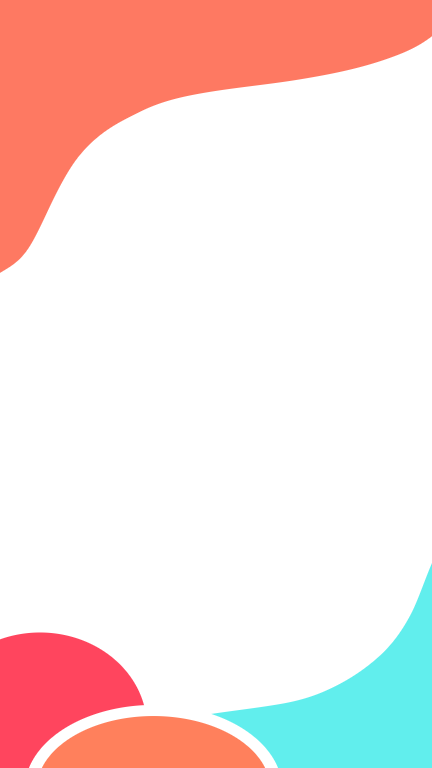
Reproduce this background procedurally as a Shadertoy shader.

```glsl
// Flat abstract page: a coral wave above, a cyan wave below and two ovals.
// Waves are cubic Hermite curves through a few knots; ovals are scaled circles.
// Lengths are in canvas widths, with the page 16/9 widths tall.

const float PAGE_HEIGHT = 16.0 / 9.0;

const vec3 WHITE  = vec3(1.0);
const vec3 CORAL  = vec3(0.995, 0.475, 0.385);
const vec3 CYAN   = vec3(0.380, 0.933, 0.930);
const vec3 RED    = vec3(1.000, 0.270, 0.368);
const vec3 ORANGE = vec3(1.000, 0.502, 0.360);

const vec2 RED_CENTER   = vec2(0.0926, 0.0938);
const vec2 RED_RADII    = vec2(0.2477, 0.2199);
const vec2 BADGE_CENTER = vec2(0.3553, -0.0510);
const vec2 RING_RADII   = vec2(0.2986, 0.1970);
const vec2 BADGE_RADII  = vec2(0.2708, 0.1713);

// Wave knots: x, height, slope
const int TOP_FIRST = 0, TOP_LAST = 8, BOTTOM_FIRST = 9, BOTTOM_LAST = 14;
const vec3 KNOTS[15] = vec3[15](
    vec3(0.000, 1.146, 0.62), vec3(0.069, 1.208, 1.60), vec3(0.116, 1.301, 2.10),
    vec3(0.185, 1.419, 1.20), vec3(0.324, 1.519, 0.50), vec3(0.451, 1.559, 0.19),
    vec3(0.694, 1.594, 0.165), vec3(0.903, 1.644, 0.36), vec3(1.000, 1.694, 0.78),
    vec3(0.488, 0.125, 0.15), vec3(0.648, 0.148, 0.17), vec3(0.752, 0.178, 0.44),
    vec3(0.868, 0.250, 0.85), vec3(0.951, 0.356, 1.90), vec3(1.000, 0.4745, 2.30));

// Cubic Hermite height between two knots
float hermite(float x, vec3 a, vec3 b) {
    float span = b.x - a.x;
    float t = clamp((x - a.x) / span, 0.0, 1.0);
    float s = 1.0 - t;
    return s * s * ((1.0 + 2.0 * t) * a.y + t * span * a.z)
         + t * t * ((1.0 + 2.0 * s) * b.y - s * span * b.z);
}

// Height of the wave held in a range of knots
float waveHeight(float x, int first, int last) {
    float height = KNOTS[first].y;
    for (int i = first; i < last; i++) {
        if (x >= KNOTS[i].x) height = hermite(x, KNOTS[i], KNOTS[i + 1]);
    }
    return height;
}

// Negative inside the oval
float oval(vec2 p, vec2 center, vec2 radii) {
    return length((p - center) / radii) - 1.0;
}

// Coverage of a field's negative side, smoothed over one pixel
float fill(float field) {
    float pixel = length(vec2(dFdx(field), dFdy(field)));
    return clamp(0.5 - field / max(pixel, 1e-6), 0.0, 1.0);
}

void mainImage(out vec4 fragColor, in vec2 fragCoord) {
    vec2 p = fragCoord / iResolution.xy * vec2(1.0, PAGE_HEIGHT);
    vec3 color = WHITE;

    // Waves
    color = mix(color, CORAL, fill(waveHeight(p.x, TOP_FIRST, TOP_LAST) - p.y));
    color = mix(color, CYAN, fill(p.y - waveHeight(p.x, BOTTOM_FIRST, BOTTOM_LAST)));

    // Ovals, back to front
    color = mix(color, RED, fill(oval(p, RED_CENTER, RED_RADII)));
    color = mix(color, WHITE, fill(oval(p, BADGE_CENTER, RING_RADII)));
    color = mix(color, ORANGE, fill(oval(p, BADGE_CENTER, BADGE_RADII)));

    fragColor = vec4(color, 1.0);
}
```
